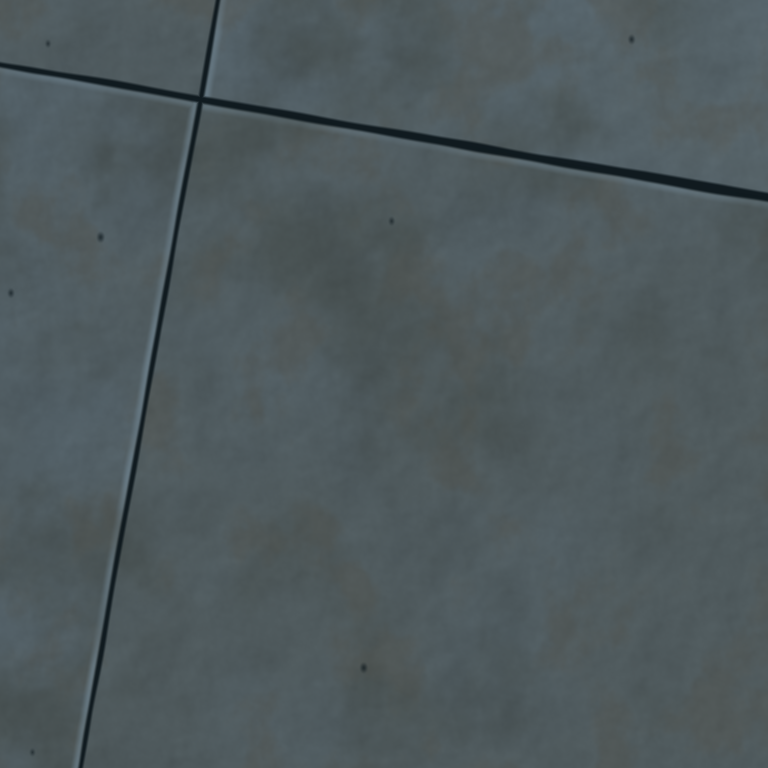
A Shadertoy shader for this texture:

```glsl
// Large slate-grey floor tiles seen at a slight angle, split by thin dark joints.
// A sheared unit grid gives the joints with a pale bevel beside them; layered
// value noise gives the cloudy stains, the fine grain and a few dark pits.

const vec2  CROSSING    = vec2(0.261, 0.871); // where two joints meet
const vec2  LEAN        = vec2(0.180, 0.174); // shear of the upright and level joints
const float TILE_SIZE   = 1.0;
const float UPRIGHT_HALF = 0.0030;            // half widths of the joints
const float LEVEL_HALF   = 0.0036;
const float LEVEL_GROWTH = 0.0026;            // widening of the level joint to the right
const float JOINT_BLUR   = 0.0018;
const float BEVEL_WIDTH  = 0.0035;
const float PIT_CELLS    = 9.0;
const float PIT_CHANCE   = 0.07;

const vec3 STONE  = vec3(0.315, 0.358, 0.370);
const vec3 STAIN  = vec3(0.275, 0.308, 0.305);
const vec3 COOL   = vec3(0.335, 0.392, 0.425);
const vec3 BROWN  = vec3(0.290, 0.295, 0.275);
const vec3 BEVEL  = vec3(0.440, 0.520, 0.570);
const vec3 GROUT  = vec3(0.045, 0.085, 0.105);

float hash(vec2 p) {
    vec3 q = fract(vec3(p.xyx) * 0.1031);
    q += dot(q, q.yzx + 33.33);
    return fract((q.x + q.y) * q.z);
}

float noise(vec2 p) {
    vec2 cell = floor(p), f = fract(p);
    f = f * f * (3.0 - 2.0 * f);
    float low  = mix(hash(cell), hash(cell + vec2(1, 0)), f.x);
    float high = mix(hash(cell + vec2(0, 1)), hash(cell + vec2(1, 1)), f.x);
    return mix(low, high, f.y);
}

float fbm(vec2 p) {
    float sum = 0.0, amp = 0.5;
    for (int i = 0; i < 5; i++) {
        sum += amp * noise(p);
        p = mat2(0.8, 0.6, -0.6, 0.8) * p * 2.03 + 17.3;
        amp *= 0.52;
    }
    return sum;
}

// Small dark pits, scattered at random over a coarse grid
float pits(vec2 p, float pixel) {
    vec2 q = p * PIT_CELLS, cell = floor(q);
    vec2 centre = 0.2 + 0.6 * vec2(hash(cell + 3.7), hash(cell + 51.2));
    float radius = mix(0.015, 0.035, hash(cell + 9.1));
    float d = length((fract(q) - centre) * vec2(1.0, 0.75));
    float soft = 0.02 + pixel * PIT_CELLS;
    return step(hash(cell + 80.5), PIT_CHANCE) * (1.0 - smoothstep(radius - soft, radius + soft, d));
}

// Soft coverage of a band around zero
float band(float d, float halfWidth, float soft) {
    return 1.0 - smoothstep(halfWidth - soft, halfWidth + soft, abs(d));
}

// Stone surface of one tile, each with its own noise offset and tint
vec3 stone(vec2 uv, vec2 tile, float pixel) {
    vec2 p = uv + tile * 7.31;
    float cloud  = fbm(p * 4.5 + 2.0);
    float mottle = fbm(p * vec2(15.0, 12.0) + 31.0);
    float grain  = noise(p * 85.0) * 0.6 + noise(p * 170.0) * 0.4 - 0.5;
    float relief = fbm(p * 38.0) - fbm(p * 38.0 + vec2(0.25, -0.25));

    float coolTile = 1.0 - mod(tile.x + tile.y, 2.0);
    float cool = 0.12 + 0.42 * coolTile + 0.25 * (uv.y - 0.4) + 1.3 * (cloud - 0.48);
    vec3 color = mix(STONE, COOL, clamp(cool, 0.0, 1.0));
    float stain = smoothstep(0.46, 0.72, 0.5 * cloud + 0.5 * fbm(p * 8.0 + 60.0));
    color = mix(color, STAIN, 0.75 * stain);
    color = mix(color, BROWN, 0.40 * smoothstep(0.52, 0.75, mottle));
    color *= 1.0 + 0.16 * (mottle - 0.48) + 0.035 * grain + 0.10 * relief;
    color *= 0.985 + 0.04 * coolTile * uv.x + 0.03 * (hash(tile + 20.0) - 0.5);
    return mix(color, GROUT, 0.65 * pits(p, pixel));
}

void mainImage(out vec4 fragColor, in vec2 fragCoord) {
    vec2 uv = fragCoord / iResolution.y;
    float pixel = 1.0 / iResolution.y;

    // Sheared grid: signed distance to the nearest joint on each axis
    vec2 fromCrossing = uv - CROSSING;
    vec2 grid = fromCrossing + vec2(-LEAN.x, LEAN.y) * fromCrossing.yx;
    grid += 0.0016 * (vec2(noise(uv.yy * 7.0), noise(uv.xx * 7.0 + 40.0)) - 0.5);
    grid /= TILE_SIZE;
    vec2 tile = floor(grid);
    vec2 side = (grid - round(grid)) * TILE_SIZE * inversesqrt(1.0 + LEAN * LEAN);

    vec3 color = stone(uv, tile, pixel);

    // Pale bevels: the lit side of the upright joint changes at each crossing
    vec2 halfWidth = vec2(UPRIGHT_HALF, LEVEL_HALF + LEVEL_GROWTH * uv.x);
    halfWidth *= 0.85 + 0.3 * vec2(noise(uv.yy * 13.0), noise(uv.xx * 13.0));
    float litSide = mod(tile.y, 2.0) < 0.5 ? 1.0 : -1.0;
    float soft = BEVEL_WIDTH + pixel;
    float uprightLight = band(side.x - litSide * (halfWidth.x + BEVEL_WIDTH), BEVEL_WIDTH, soft);
    float levelLight = band(side.y + halfWidth.y + BEVEL_WIDTH, BEVEL_WIDTH, soft);
    float wear = 0.35 + 0.65 * noise(uv * 16.0);
    color = mix(color, BEVEL, wear * max(0.75 * uprightLight, 0.55 * levelLight));

    // Dark joints over a faint shadow
    float blur = JOINT_BLUR + 0.5 * pixel;
    float joint = max(band(side.x, halfWidth.x, blur), band(side.y, halfWidth.y, blur));
    color = mix(color, GROUT, 0.94 * joint);

    fragColor = vec4(color, 1.0);
}
```
